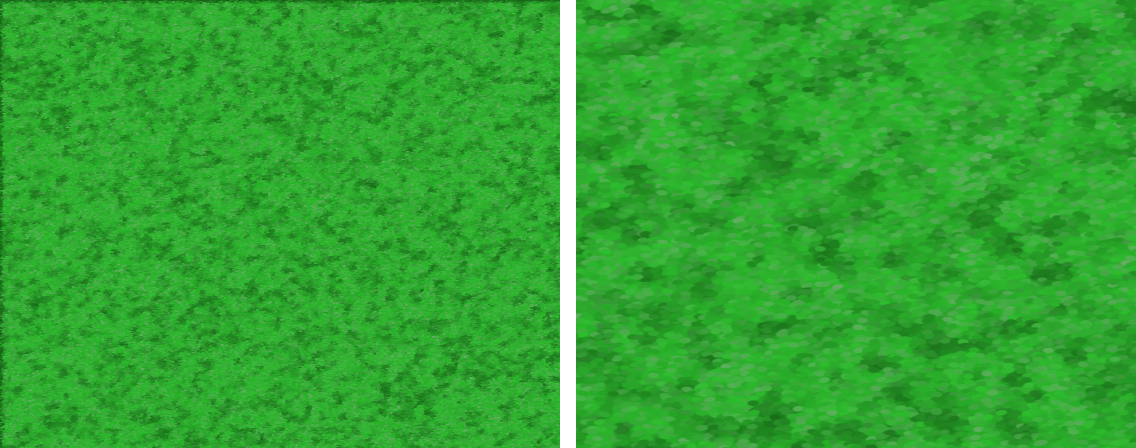
Left: the whole. Right: its middle third, enlarged.
Give the GLSL for this texture, as a WebGL 1 fragment shader.

```glsl
precision highp float;
// Dense short turf: tiny overlapping blades, small dark hollows and pale flecks.

#define BLADE_CELL vec2(0.0060, 0.0036)
#define BLADE_SIZE vec2(0.88, 0.72)
#define BLADE_TILT 0.20
#define BLADE_SCATTER vec2(0.010, 0.007)
#define TUFT_FREQ vec2(60.0, 78.0)
#define TUFT_SHEAR 0.25
#define HOLLOW_RANGE vec2(0.35, 0.95)
#define SHADE_JITTER 0.34
#define PALE_AMOUNT 0.54
#define FLECK_SHARE 0.022
#define RIM_WIDTH 0.010

uniform vec2 u_resolution;

const vec3 BRIGHT_GREEN = vec3(0.164, 0.705, 0.164);
const vec3 HOLLOW_GREEN = vec3(0.100, 0.455, 0.100);
const vec3 PALE_GREEN = vec3(0.44, 0.67, 0.44);

float hash(vec2 p) {
  vec3 q = fract(p.xyx * vec3(0.1031, 0.1030, 0.0973));
  q += dot(q, q.yzx + 33.33);
  return fract((q.x + q.y) * q.z);
}

float valueNoise(vec2 p) {
  vec2 cell = floor(p);
  vec2 f = fract(p);
  f = f * f * (3.0 - 2.0 * f);
  float low = mix(hash(cell), hash(cell + vec2(1.0, 0.0)), f.x);
  float high = mix(hash(cell + vec2(0.0, 1.0)), hash(cell + 1.0), f.x);
  return mix(low, high, f.y);
}

// Depth of shadow between tufts, with a darker rim at the left and top.
float hollowDepth(vec2 p) {
  vec2 q = vec2(p.x - TUFT_SHEAR * p.y, p.y) * TUFT_FREQ + 37.0;
  float n = 0.54 * valueNoise(q) + 0.36 * valueNoise(q * 1.7 + 31.0)
          + 0.10 * valueNoise(q * 0.4 + 73.0);
  float depth = smoothstep(HOLLOW_RANGE.x, HOLLOW_RANGE.y, n);
  float rim = 1.0 - smoothstep(0.0, RIM_WIDTH, min(p.x, 1.0 - p.y));
  return depth + rim * (1.2 - depth);
}

// Colour of one blade, shaded by the hollow at its scattered root.
vec3 bladeColor(vec2 id, vec2 root) {
  vec2 scatter = vec2(hash(id + 419.0), hash(id + 523.0)) - 0.5;
  float depth = hollowDepth(root + scatter * BLADE_SCATTER);
  float shade = depth + SHADE_JITTER * (hash(id + 41.0) - 0.5);
  vec3 color = mix(BRIGHT_GREEN, HOLLOW_GREEN, shade);
  float h = hash(id + 157.0);
  float patchPale = 0.5 + valueNoise(root * 48.0 + 211.0);
  float fleck = step(1.0 - FLECK_SHARE, hash(id + 233.0));
  float pale = PALE_AMOUNT * h * h * patchPale + 0.45 * fleck;
  pale *= 1.0 - 0.8 * min(depth, 1.0);
  return mix(color, PALE_GREEN, min(pale, 0.85));
}

void main() {
  vec2 p = gl_FragCoord.xy / u_resolution.y;
  vec2 q = p / BLADE_CELL;
  vec2 home = floor(q);
  vec3 color = mix(BRIGHT_GREEN, HOLLOW_GREEN, hollowDepth(p));

  // Paint neighbouring blades from top to bottom.
  for (int row = 1; row >= -1; row--) {
    for (int column = -1; column <= 1; column++) {
      vec2 id = home + vec2(float(column), float(row)) + 64.0;
      vec2 jitter = vec2(hash(id), hash(id + 89.0));
      vec2 root = id - 64.0 + jitter;
      vec2 offset = q - root;
      offset.y -= BLADE_TILT * offset.x * (2.0 * hash(id + 311.0) - 0.8);
      float reach = length(offset / BLADE_SIZE);
      float cover = 1.0 - smoothstep(0.55, 1.0, reach);
      color = mix(color, bladeColor(id, root * BLADE_CELL), cover);
    }
  }
  gl_FragColor = vec4(color, 1.0);
}
```
